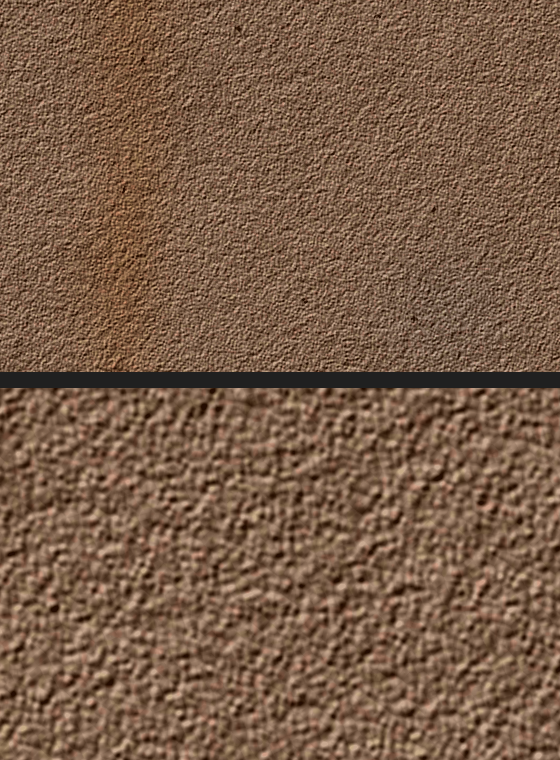
Top, the full canvas; bottom, a detail of the centre.
Reproduce this texture procedurally as a Shadertoy shader.

```glsl
float hash(vec2 p) {
    vec3 q = fract(vec3(p.xyx) * 0.1031);
    q += dot(q, q.yzx + 33.33);
    return fract((q.x + q.y) * q.z);
}

float noise(vec2 p) {
    vec2 cell = floor(p), f = fract(p);
    f = f * f * (3.0 - 2.0 * f);
    vec2 e = vec2(0.0, 1.0);
    return mix(mix(hash(cell), hash(cell + e.yx), f.x),
               mix(hash(cell + e.xy), hash(cell + e.yy), f.x), f.y);
}

// Distance to the nearest scattered grain center
float grains(vec2 p) {
    vec2 cell = floor(p);
    float nearest = 4.0;
    for (int y = -1; y <= 1; y++)
        for (int x = -1; x <= 1; x++) {
            vec2 c = cell + vec2(x, y);
            vec2 d = c + vec2(hash(c), hash(c + 57.0)) - p;
            nearest = min(nearest, dot(d, d));
        }
    return sqrt(nearest);
}

// Sandy relief: soft lumps, rounded grains with sharp creases, fine grit
float relief(vec2 p) {
    mat2 turn = mat2(0.8, 0.6, -0.6, 0.8);
    p += 7.0;
    float height = 0.55 * noise(p * 50.0);
    p = turn * p + 3.7;
    height += 0.5 * noise(p * 96.0) - 0.7 * grains(p * 112.0);
    p = turn * p + 3.7;
    height += 0.75 * noise(p * 190.0);
    return height - 0.55;
}

// Sparse ragged holes stretched along a diagonal
float pits(vec2 p, float aspect) {
    float cover = 0.0;
    vec2 ragged = vec2(noise(p * 85.0), noise(p * 85.0 + 40.0)) - 0.5;
    for (int i = 0; i < 7; i++) {
        float id = float(i);
        vec2 center = vec2(hash(vec2(id, 3.0)) * aspect, hash(vec2(id, 8.0)));
        vec2 d = p - center + 0.018 * ragged;
        d = vec2(d.x + d.y, 1.7 * (d.y - d.x)) * 0.7;
        float radius = mix(0.008, 0.014, hash(vec2(id, 15.0)));
        cover = max(cover, 1.0 - smoothstep(0.4 * radius, radius, length(d)));
    }
    return cover;
}

void mainImage(out vec4 fragColor, in vec2 fragCoord) {
    vec2 uv = fragCoord / iResolution.xy;
    vec2 p = fragCoord / iResolution.y;

    // Raking light from the upper left
    vec2 toLight = 0.005 * vec2(-0.6, 0.8);
    float height = relief(p);
    float tone = 0.5 + 0.93 * (height - relief(p + toLight)) + 0.1 * height;
    tone += 0.06 * (noise(p * 4.0) - 0.5) + 0.08 * (noise(p * 16.0) - 0.5);
    tone -= 0.7 * pits(p, iResolution.x / iResolution.y);
    tone = clamp(tone, -0.25, 1.2);
    vec3 color = mix(vec3(0.25, 0.15, 0.08), vec3(0.70, 0.58, 0.49), tone);

    // Reddish and ochre grains
    float tint = noise(p * 130.0 + 20.0);
    color *= mix(vec3(1.0), vec3(1.04, 0.95, 0.94), smoothstep(0.7, 0.9, tint));
    color *= mix(vec3(1.0), vec3(1.0, 1.02, 0.94), smoothstep(0.34, 0.12, tint));

    // Soft vertical rust stain and a cooler patch at the lower right
    float drift = 0.20 + 0.04 * uv.y + 0.03 * (noise(p * vec2(6.0, 4.0)) - 0.5);
    float stain = exp(-pow((uv.x - drift) / 0.075, 2.0));
    stain *= 0.6 + 0.4 * noise(p * vec2(9.0, 3.0) + 11.0);
    color *= mix(vec3(1.0), vec3(1.0, 0.91, 0.78), stain);
    vec2 patchOffset = (uv - vec2(0.80, 0.15)) / vec2(0.13, 0.2);
    float cool = exp(-dot(patchOffset, patchOffset));
    color *= mix(vec3(1.0), vec3(0.95, 0.99, 1.04), cool);

    fragColor = vec4(clamp(color, 0.0, 1.0), 1.0);
}
```
